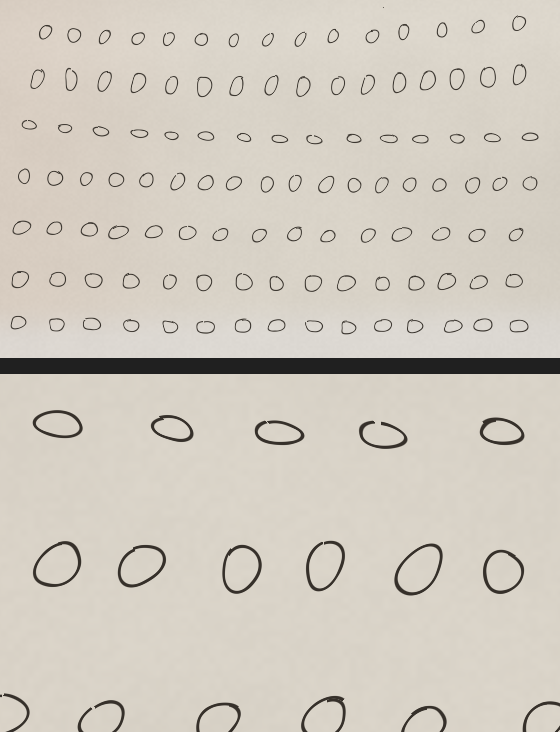
Top, the full canvas; bottom, a detail of the centre.
Give the GLSL for this pattern, as a Shadertoy shader.

```glsl
// Seven rows of small hand-drawn pen loops on softly lit paper.

float hash(vec2 p) { return fract(sin(dot(p, vec2(127.1, 311.7))) * 43758.5453); }

// Signed random value in -1..1, one stream per seed
float vary(vec2 id, float seed) { return 2.0 * hash(id + seed * vec2(17.3, 5.9)) - 1.0; }

float noise(vec2 p) {
    vec2 i = floor(p), f = fract(p);
    f = f * f * (3.0 - 2.0 * f);
    return mix(mix(hash(i), hash(i + vec2(1, 0)), f.x),
               mix(hash(i + vec2(0, 1)), hash(i + vec2(1, 1)), f.x), f.y);
}

// Row ends: left x, right x, left y, right y (percent of canvas height, y down)
const vec4 ends[7] = vec4[7](
    vec4(12.2, 144.2, 8.9, 6.3), vec4(10.5, 144.3, 21.8, 20.8),
    vec4(8.5, 148.0, 35.2, 38.0), vec4(7.5, 148.2, 49.4, 51.2),
    vec4(6.1, 143.7, 63.6, 65.3), vec4(5.4, 143.6, 77.9, 78.7),
    vec4(4.9, 144.9, 90.4, 90.9));

// Row flow: sideways bow, downward sag, number of loops
const vec3 flow[7] = vec3[7](
    vec3(-3.7, 3.5, 15), vec3(3.0, 2.8, 16), vec3(0.0, 2.0, 15), vec3(0.2, 1.0, 18),
    vec3(-2.7, 1.2, 15), vec3(3.0, 0.8, 15), vec3(2.4, 0.6, 15));

// Row shape: radii, lean to the right, flatness of the left side
const vec4 shape[7] = vec4[7](
    vec4(1.5, 1.8, 0.3, 0.1), vec4(1.85, 2.65, 0.15, 0.6),
    vec4(2.0, 1.1, -0.25, 0.0), vec4(1.7, 2.0, 0.25, 0.0),
    vec4(2.15, 1.7, 0.4, 0.1), vec4(2.15, 1.95, 0.1, 0.4),
    vec4(2.4, 1.55, 0.0, 0.9));

// Distance to one pen stroke that winds about once around the origin
float loopDistance(vec2 q, vec4 s, vec2 id) {
    vec2 radii = s.xy * (1.0 + vec2(0.17, 0.10) * vec2(vary(id, 1.0), vary(id, 2.0)));
    q.x += (s.z + 0.18 * vary(id, 3.0)) * q.y;
    vec2 u = q / radii;

    // Rounded right half, squarer and shallower left half
    float flatness = s.w * (0.6 + 0.4 * vary(id, 4.0));
    float power = 2.0;
    if (u.x < 0.0) {
        u.x *= 1.0 + 0.3 * flatness;
        power += 2.5 * flatness;
    }
    vec2 a = pow(abs(u) + 1e-4, vec2(power));
    float k = pow(a.x + a.y, 1.0 / power);

    // Uneven radius, then a slight spiral so the ends overlap or leave a gap
    float angle = atan(u.y, u.x);
    k -= 0.06 * sin(2.0 * angle + 6.3 * vary(id, 5.0))
       + 0.045 * sin(3.0 * angle + 6.3 * vary(id, 6.0));
    float turn = fract(angle / 6.28319 + 0.3 + 0.12 * vary(id, 7.0));
    float overlap = 0.045 + 0.085 * vary(id, 8.0);
    float spiral = 0.16 * vary(id, 9.0);
    float miss = 9.0;
    if (turn < 1.0 + overlap) miss = abs(k - 1.0 - spiral * (turn - 0.5));
    if (turn < overlap) miss = min(miss, abs(k - 1.0 - spiral * (turn + 0.5)));
    return miss * length(u) / (length(u / radii) + 1e-3);
}

vec3 paper(vec2 p) {
    vec2 uv = p / vec2(156.1, 100.0);
    vec3 c = mix(vec3(0.845, 0.802, 0.755), vec3(0.85, 0.826, 0.782), smoothstep(0.0, 0.45, uv.x));
    c -= 0.02 * smoothstep(0.6, 1.1, uv.x) * smoothstep(0.2, 0.6, uv.y);
    // Pale sheen along the top and a cool strip at the bottom
    c += vec3(0.015, 0.016, 0.018) * exp(-pow((uv.y - 0.13 + 0.08 * uv.x) * 8.0, 2.0));
    c = mix(c, vec3(0.868, 0.855, 0.838), 0.75 * smoothstep(0.84, 0.96, uv.y + 0.03 * uv.x));
    // Mottling and fine grain
    c += 0.012 * (noise(p * 0.12) - 0.5) + 0.014 * (noise(p * 1.6) - 0.5);
    return c;
}

void mainImage(out vec4 fragColor, in vec2 fragCoord) {
    float pixel = 100.0 / iResolution.y;
    vec2 p = vec2(fragCoord.x, iResolution.y - fragCoord.y) * pixel;
    float ink = 0.0;

    for (int row = 0; row < 7; row++) {
        int count = int(flow[row].z);
        for (int i = 0; i < count; i++) {
            vec2 id = vec2(i, row);
            float t = float(i) / float(count - 1);
            vec2 center = mix(ends[row].xz, ends[row].yw, t) + flow[row].xy * 4.0 * t * (1.0 - t);
            center += vec2(0.8, 0.3) * vec2(vary(id, 10.0), vary(id, 11.0));
            vec2 q = p - center;
            if (dot(q, q) > 25.0) continue;

            // Pen pressure drifts along the stroke
            float halfWidth = 0.14 + 0.05 * (noise(p * 0.9) - 0.5);
            float d = loopDistance(q, shape[row], id);
            ink = max(ink, 1.0 - smoothstep(-0.65 * pixel, 0.65 * pixel, d - halfWidth));
        }
    }

    // Stray speck near the top edge
    float speck = length(p - vec2(107.1, 2.1)) - 0.15;
    ink = max(ink, 0.7 * (1.0 - smoothstep(-0.5 * pixel, 0.5 * pixel, speck)));

    fragColor = vec4(mix(paper(p), vec3(0.21, 0.19, 0.165), ink), 1.0);
}
```
